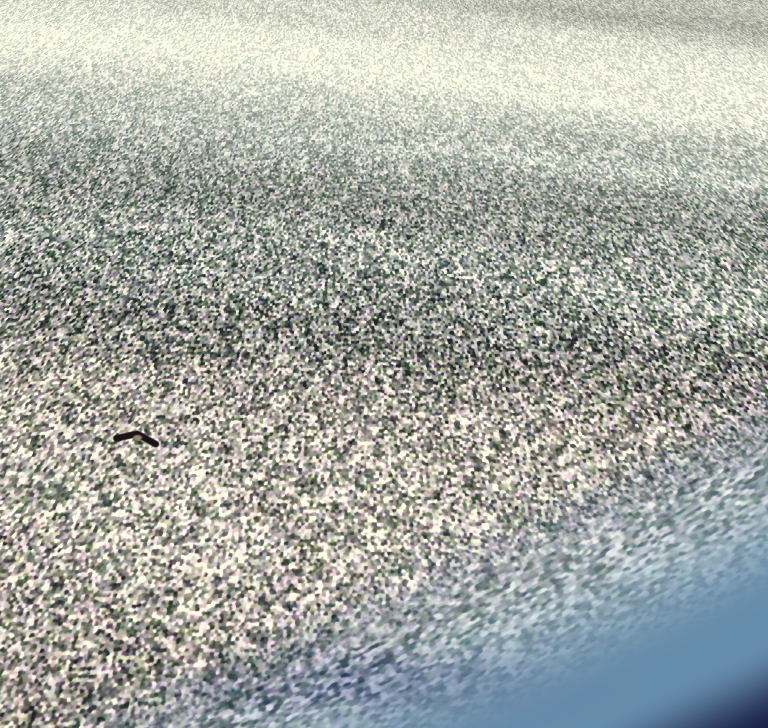
Reproduce this texture procedurally as a Shadertoy shader.

```glsl
// Sunlit granular ground receding to a bright far band, with a soft blue blur
// across the lower right corner. Cellular grains shrink with distance; their
// tone comes from tilted bands and layered sines.

const float BAND_TILT = 0.09;        // downward slope of the light bands
const float GRAIN_FAR = 0.0019;      // grain size at the top edge
const float GRAIN_GROWTH = 0.0036;   // added grain size at the bottom edge
const float GRAIN_SHARPNESS = 4.5;
const float GRAIN_CHROMA = 0.13;
const float CLUMP_AMOUNT = 0.25;     // share of larger, softer grain clusters
const float CONTRAST_FAR = 0.32;
const float CONTRAST_NEAR = 1.0;
const vec3 TINT_FAR = vec3(1.01, 1.02, 0.95);
const vec3 TINT_MIDDLE = vec3(0.985, 1.02, 0.965);
const vec3 TINT_NEAR = vec3(1.03, 1.0, 0.94);
const vec3 SHADOW = vec3(0.15, 0.13, 0.17);
const vec3 HIGHLIGHT = vec3(1.0, 0.99, 0.91);
const vec3 HAZE_PALE = vec3(0.62, 0.69, 0.72);
const vec3 HAZE_BLUE = vec3(0.40, 0.55, 0.67);
const vec3 HAZE_STREAK = vec3(0.38, 0.45, 0.59);
const vec3 HAZE_CORNER = vec3(0.09, 0.12, 0.27);

vec3 hash3(vec2 p) {
    vec3 q = fract(p.xyx * vec3(0.1031, 0.1030, 0.0973));
    q += dot(q, q.yxz + 33.33);
    return fract((q.xxy + q.yzz) * q.zyx);
}

float bump(float x, float centre, float width) {
    float d = (x - centre) / width;
    return exp(-d * d);
}

// Soft cellular noise: a weighted blend of the random colours of nearby cells.
vec3 grains(vec2 p) {
    vec2 cell = floor(p);
    vec3 sum = vec3(0.0);
    float total = 0.0;
    for (int j = -1; j <= 1; j++) {
        for (int i = -1; i <= 1; i++) {
            vec2 id = cell + vec2(i, j);
            vec3 h = hash3(id + 400.0);
            vec2 offset = id + 0.15 + 0.7 * h.yz - p;
            float weight = exp(-GRAIN_SHARPNESS * dot(offset, offset));
            vec3 tone = hash3(id + 917.0);
            sum += weight * mix(vec3(tone.x), tone, GRAIN_CHROMA);
            total += weight;
        }
    }
    return sum / total - 0.5;
}

float segment(vec2 p, vec2 a, vec2 b) {
    vec2 ab = b - a;
    return length(p - a - ab * clamp(dot(p - a, ab) / dot(ab, ab), 0.0, 1.0));
}

// Broad light and dark bands, plus faint wavering streaks.
float groundTone(vec2 uv, float depth) {
    float tone = 0.65;
    tone += 0.27 * bump(depth, 0.095, 0.075);
    tone += 0.09 * bump(depth, 0.0, 0.06);
    tone += 0.08 * bump(depth, 0.205, 0.022);
    tone -= 0.07 * bump(depth, 0.285, 0.045);
    tone -= 0.13 * bump(depth, 0.46, 0.075);
    tone += 0.05 * bump(depth, 0.75, 0.10);
    tone -= 0.07 * bump(depth, 1.0, 0.14);
    tone -= 0.09 * bump(depth, -0.003, 0.014) * smoothstep(0.5, 0.8, uv.x);
    tone += 0.07 * bump(depth, 0.39, 0.04) * smoothstep(0.55, 1.0, uv.x);
    float wave = sin(depth * 75.0 + 2.0 * sin(uv.x * 5.0))
               + 0.6 * sin(depth * 143.0 - uv.x * 6.0 + 1.5);
    return tone + 0.014 * wave * (1.0 - smoothstep(0.35, 0.65, depth));
}

void mainImage(out vec4 fragColor, in vec2 fragCoord) {
    vec2 uv = fragCoord / iResolution.xy;
    vec2 p = fragCoord / iResolution.y;
    float pixel = 1.0 / iResolution.y;
    float down = 1.0 - uv.y;
    float depth = down - BAND_TILT * (uv.x - 0.5);

    // Distance into the blurred corner, measured below its slanting edge.
    float inside = 0.5 * uv.x - 0.09 - uv.y;
    float haze = smoothstep(-0.10, 0.15, inside);
    float blur = smoothstep(0.02, 0.24, inside);

    // Perspective grains with clumps, smeared along the slope inside the blur.
    float size = GRAIN_FAR + GRAIN_GROWTH * down;
    vec2 ground = vec2((p.x - 0.5) / size, log(size) / GRAIN_GROWTH);
    vec3 grain = grains(ground) + CLUMP_AMOUNT * grains(0.37 * ground + 51.0);
    vec2 along = vec2(0.87, 0.49);
    vec2 slanted = vec2(dot(p, along) / 0.0085, dot(p, vec2(-along.y, along.x)) / 0.0045);
    grain = mix(grain, grains(slanted), smoothstep(-0.06, 0.08, inside));

    // Ground colour.
    vec3 tint = mix(TINT_FAR, TINT_MIDDLE, smoothstep(0.10, 0.22, depth));
    tint = mix(tint, TINT_NEAR, smoothstep(0.40, 0.58, depth));
    vec3 color = tint * groundTone(uv, depth);
    float contrast = mix(CONTRAST_FAR, CONTRAST_NEAR, smoothstep(0.05, 0.45, depth));

    // Blue corner with a darker streak and a deep outer edge.
    vec3 blue = mix(HAZE_PALE, HAZE_BLUE, smoothstep(0.08, 0.25, inside));
    float streak = bump(uv.x, 0.44, 0.20) * bump(uv.y, 0.065, 0.05);
    blue = mix(blue, HAZE_STREAK, 0.8 * streak);
    blue = mix(blue, HAZE_CORNER, smoothstep(0.29, 0.42, inside));
    color = mix(color, blue, haze);
    color -= 0.05 * bump(inside, 0.0, 0.04) * vec3(1.2, 1.0, 0.5);
    contrast *= mix(1.0, 0.65, haze) * (1.0 - blur);
    color = clamp(color + contrast * grain, SHADOW, HIGHLIGHT);
    color = mix(color, blue, smoothstep(0.25, 0.32, inside));

    // Small bent scrap lying on the ground.
    vec2 ridge = vec2(0.188, 0.404);
    float scrap = min(segment(p, vec2(0.160, 0.398), ridge),
                      segment(p, ridge, vec2(0.214, 0.390)));
    float edge = max(pixel, 0.003);
    color = mix(color, vec3(0.10, 0.08, 0.09), 1.0 - smoothstep(0.003, 0.003 + edge, scrap));
    float glint = length((p - vec2(0.189, 0.399)) * vec2(0.6, 1.0));
    color = mix(color, vec3(0.62, 0.52, 0.42), 1.0 - smoothstep(0.002, 0.002 + edge, glint));

    fragColor = vec4(color, 1.0);
}
```
